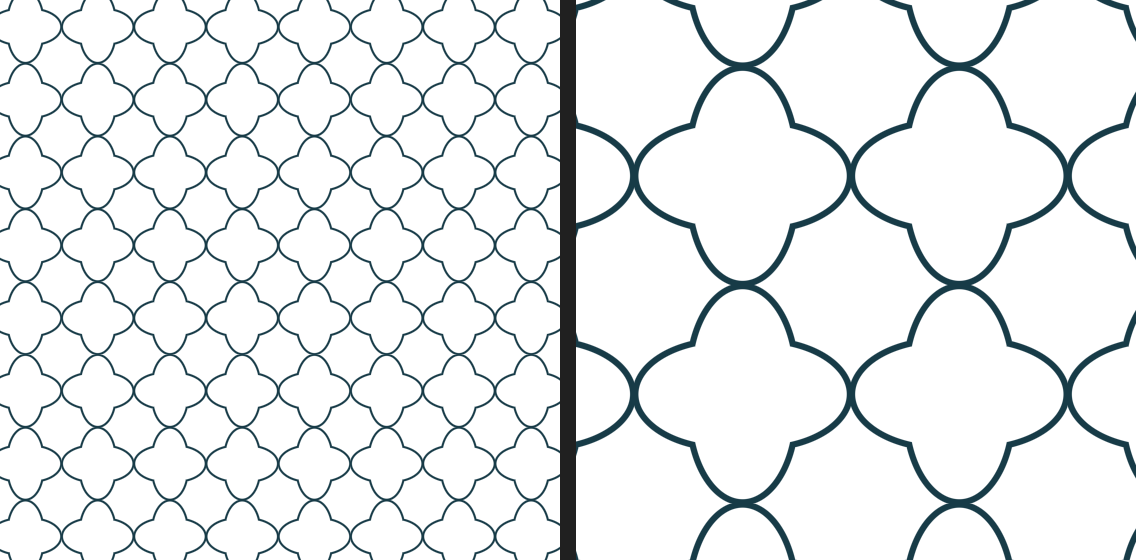
Left, the full canvas; right, a detail of the centre.
Reproduce this pattern procedurally as a WebGL 2 fragment shader.

```glsl
#version 300 es
precision highp float;
// Quatrefoil lattice: thin dark teal outlines, touching at the lobe tips, on white.

#define CELL vec2(0.1290, 0.1300)      // repeat size, in canvas units
#define ORIGIN vec2(0.0455, 0.0420)    // centre of the lower left quatrefoil
#define LINE_WIDTH 0.0037              // stroke width, in canvas units
#define LOBE_OFFSET 0.080              // lobe centre from cell centre, in cells
#define LOBE_RADII vec2(0.248, 0.415)  // lobe half width and half length, in cells
#define INK vec3(0.09, 0.23, 0.28)
#define PAPER vec3(1.0)

uniform vec2 u_resolution;
out vec4 fragColor;

// First-order signed distance to an axis-aligned ellipse.
float ellipseDistance(vec2 p, vec2 radii) {
    float k = length(p / radii);
    float slope = length(p / (radii * radii));
    return k * (k - 1.0) / max(slope, 1e-4);
}

// Union of four elliptical lobes, folded into one quadrant.
float quatrefoilDistance(vec2 p) {
    p = abs(p);
    float upright = ellipseDistance(p - vec2(0.0, LOBE_OFFSET) * CELL, LOBE_RADII * CELL);
    float sideways = ellipseDistance(p - vec2(LOBE_OFFSET, 0.0) * CELL, LOBE_RADII.yx * CELL);
    return min(upright, sideways);
}

void main() {
    float pixel = 1.0 / min(u_resolution.x, u_resolution.y);
    vec2 uv = gl_FragCoord.xy * pixel;

    // Position relative to the centre of the nearest cell
    vec2 local = (fract((uv - ORIGIN) / CELL + 0.5) - 0.5) * CELL;

    // Antialiased outline
    float edge = abs(quatrefoilDistance(local)) - 0.5 * LINE_WIDTH;
    float stroke = 1.0 - smoothstep(-0.75 * pixel, 0.75 * pixel, edge);

    fragColor = vec4(mix(PAPER, INK, stroke), 1.0);
}
```
